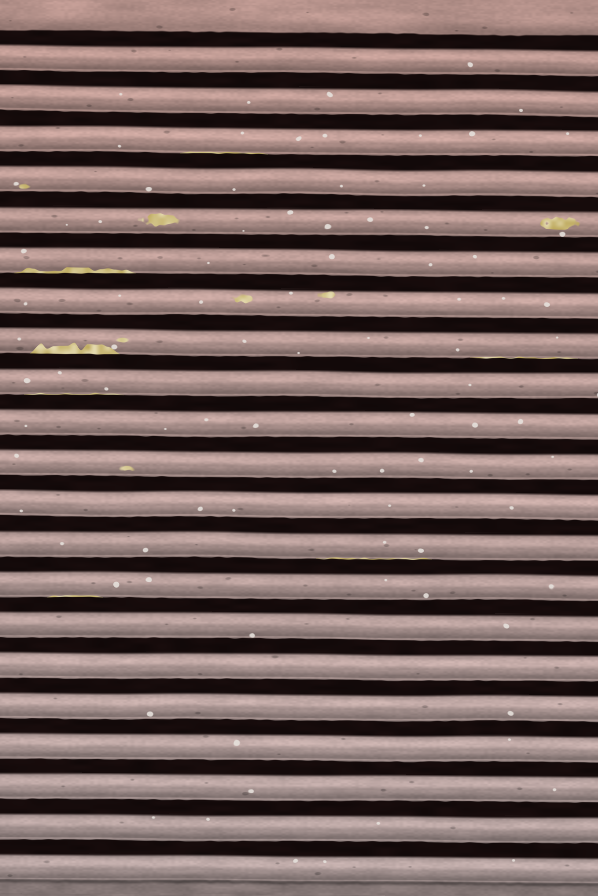
Write a Shadertoy shader that draws this texture.

```glsl
// Weathered painted louvre: 21 horizontal slats between a top and a bottom board.
// Each pitch holds a shaded slat profile and a dark gap; hashed cells scatter
// specks, chips and peeled lips, and value noise roughens paint and edges.

float hash(vec2 p) {
    vec3 q = fract(p.xyx * vec3(0.1031, 0.1030, 0.0973));
    q += dot(q, q.yzx + 33.33);
    return fract((q.x + q.y) * q.z);
}

float noise(vec2 p) {
    vec2 i = floor(p), f = fract(p);
    f = f * f * (3.0 - 2.0 * f);
    return mix(mix(hash(i), hash(i + vec2(1, 0)), f.x),
               mix(hash(i + vec2(0, 1)), hash(i + vec2(1, 1)), f.x), f.y);
}

// Brightness across a slat, t = 0 at its upper edge and 1 at its lip
float slatProfile(float t) {
    float v = mix(0.61, 0.78, smoothstep(0.0, 0.32, t));
    v = mix(v, 0.64, smoothstep(0.40, 0.60, t));
    v = mix(v, 0.51, smoothstep(0.62, 0.88, t));
    return v + 0.13 * smoothstep(0.89, 0.94, t) * (1.0 - smoothstep(0.95, 1.0, t));
}

// Ragged blot, one chance per cell; q is in pitches, size is the half extent
float blots(vec2 q, float row, float cellWidth, float chance, vec2 size, float aa) {
    float cell = floor(q.x / cellWidth);
    vec2 id = vec2(cell + 17.0 * cellWidth, row + 5.0);
    vec2 centre = vec2((cell + 0.25 + 0.5 * hash(id + 31.0)) * cellWidth,
                       0.10 + 0.50 * hash(id + 57.0));
    vec2 extent = size * (0.5 + hash(id + 83.0));
    float ragged = 0.7 * (noise(q * 9.0 + id * 3.0) - 0.5);
    float d = (length((q - centre) / extent) - 1.0 + ragged) * extent.y;
    return step(hash(id), chance) * (1.0 - smoothstep(-aa, aa, d));
}

void mainImage(out vec4 fragColor, in vec2 fragCoord) {
    const float pitch = 0.0452, slat = 0.67;
    vec2 p = fragCoord / iResolution.y;
    float down = 1.0 - p.y;
    float aa = 0.7 / (iResolution.y * pitch);

    // Slats sag slightly to the right, less so near the bottom
    float sag = mix(0.0105, 0.0055, down) * p.x;
    float s = (down - sag - 0.048) / pitch;
    s += 0.035 * (noise(vec2(p.x * 9.0, floor(s) * 7.0 + 40.0)) - 0.5);
    float row = floor(s), f = s - row;
    vec2 q = vec2(p.x / pitch, f);
    bool topBoard = s < -0.2, bottomBoard = s > 20.5;

    // Slat body and its brightness
    float rough = 0.022 * (noise(vec2(q.x * 5.0, row * 3.0 + 90.0)) - 0.5);
    float lip = slat + rough;
    float body = smoothstep(0.0, 0.07 + aa, f) * (1.0 - smoothstep(lip - aa, lip + aa, f));
    float value = slatProfile(f / slat);
    if (topBoard) {
        body = 1.0 - smoothstep(-0.34 - aa, -0.32 + aa, s + rough);
        value = 0.70 - 0.10 * smoothstep(-0.75, -0.40, s)
              + 0.10 * (noise(vec2(p.x * 14.0, s * 3.0 + 9.0)) - 0.5);
    }
    if (bottomBoard) {
        float seam = smoothstep(20.62, 20.70, s);
        body = max(body, smoothstep(20.5, 20.6, s));
        value = mix(value, 0.50 + 0.06 * noise(q * vec2(2.0, 6.0)), seam);
        value -= 0.17 * exp(-pow((s - 20.69 + rough) / 0.05, 2.0));
    }

    // Paint: brush streaks, fine grain, redder at the top and greyer below
    value *= 1.0 + 0.07 * (noise(vec2(q.x * 1.3, s * 9.0)) - 0.5)
                 + 0.07 * (noise(vec2(q.x * 11.0, s * 24.0)) - 0.5);
    value *= 1.0 + 0.05 * (hash(vec2(row + 40.0, 6.0)) - 0.5);
    vec3 tint = mix(vec3(1.02, 0.82, 0.78), vec3(0.97, 0.87, 0.86), down);
    vec3 paint = value * tint;

    // Small dents with a dark rim below
    float dent = blots(q + vec2(0.0, 0.02), row + 60.0, 0.9, 0.35, vec2(0.05, 0.025), aa);
    paint *= 1.0 - 0.22 * dent;

    // Wear is heaviest in the upper and middle rows
    float wear = smoothstep(0.5, 2.0, row) * (1.0 - smoothstep(10.0, 16.0, row));
    vec3 primer = mix(vec3(0.74, 0.66, 0.36), vec3(0.90, 0.86, 0.70), noise(q * 6.0 + row));

    // Lips peeled along a run of the lower edge
    float run = floor(q.x / 3.7);
    vec2 runId = vec2(run + 3.0, row + 21.0);
    float along = abs(fract(q.x / 3.7) - 0.5) * 2.0;
    float reach = 0.35 + 0.6 * hash(runId + 11.0);
    float depth = (0.03 + 0.20 * pow(hash(runId + 29.0), 3.0))
                * (0.4 + noise(vec2(q.x * 6.0, row)))
                * (1.0 - smoothstep(reach * 0.7, reach, along));
    float peel = step(hash(runId), 0.17 * wear)
               * smoothstep(-aa, aa, f - lip + depth) * step(0.004, depth);

    // Chips down to primer, and pale specks
    float chip = blots(q, row, 2.4, 0.13 * wear, vec2(0.27, 0.10), aa);
    float speck = blots(q, row, 1.1, 0.20 + 0.18 * wear, vec2(0.055, 0.045), aa);
    if (!topBoard && s < 20.6) {
        paint = mix(paint, primer, max(peel, chip));
        paint = mix(paint, vec3(0.90, 0.88, 0.86), 0.9 * speck);
    }

    vec3 gap = vec3(0.08, 0.04, 0.04) * (0.8 + 0.4 * noise(vec2(q.x * 2.0, s * 8.0)));
    fragColor = vec4(mix(gap, paint, body), 1.0);
}
```
